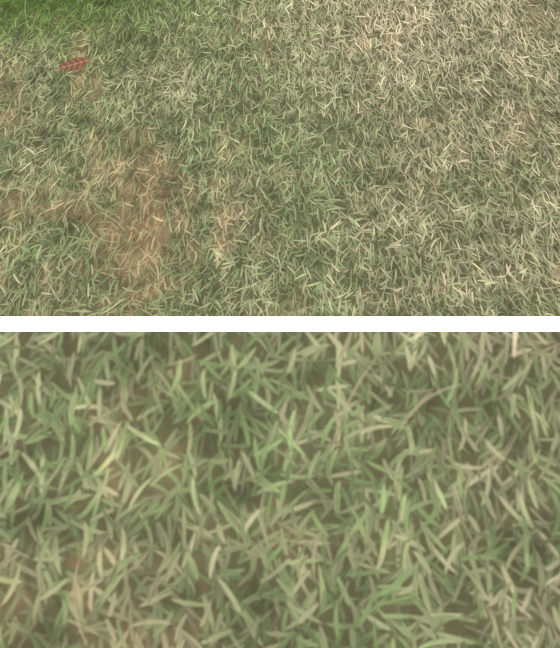
Top: the whole. Bottom: its middle third, enlarged.
Write a WebGL 1 fragment shader that draws this texture.

```glsl
precision highp float;
uniform vec2 u_resolution;

#define BLADE_CELL 0.029
#define STEM_CELL 0.13
#define BLADE_WIDTH 0.08
#define EDGE_SOFTNESS 0.0023
#define TONE_SPREAD 0.52
#define GREEN vec3(0.485, 0.55, 0.37)
#define LUSH vec3(0.37, 0.50, 0.22)
#define STRAW vec3(0.69, 0.64, 0.53)
#define SOIL vec3(0.64, 0.51, 0.39)
#define THATCH vec3(0.42, 0.41, 0.295)
#define LEAF vec3(0.60, 0.43, 0.34)

vec4 hash4(vec2 cell, float seed) {
  vec4 k = vec4(dot(cell, vec2(127.1, 311.7)), dot(cell, vec2(269.5, 183.3)),
                dot(cell, vec2(419.2, 371.9)), dot(cell, vec2(83.7, 241.1)));
  return fract(sin(k + seed * 17.3) * 43758.55);
}

// Layered, warped sines, roughly -1 to 1
float patches(vec2 p) {
  float sum = 0.0, amp = 0.5;
  for (int i = 0; i < 5; i++) {
    p = mat2(0.8, 0.6, -0.6, 0.8) * p * 1.7 + 1.3;
    p += 0.6 * sin(p.yx);
    sum += amp * sin(p.x) * sin(p.y);
    amp *= 0.65;
  }
  return sum;
}

float spot(vec2 p, vec2 centre, vec2 radius) {
  vec2 d = (p - centre) / radius;
  return exp(-dot(d, d));
}

// Tapered, bent blade along the x axis
float bladeMask(vec2 d, float angle, float halfLength, float halfWidth, float bend, float soft) {
  float c = cos(angle), s = sin(angle);
  vec2 local = vec2(c * d.x + s * d.y, c * d.y - s * d.x);
  float along = local.x / halfLength;
  float across = abs(local.y + bend * local.x * local.x);
  float width = halfWidth * (1.0 - 0.7 * along * along);
  float side = 1.0 - smoothstep(width - soft, width + soft, across);
  return side * (1.0 - smoothstep(0.6, 1.0, abs(along)));
}

// One jittered layer of blades, tinted around the local turf colour
vec3 addBlades(vec3 color, vec2 q, float soft, float seed, float tone, float dryness, vec3 green, float soil) {
  vec2 home = floor(q);
  for (int j = -1; j <= 1; j++) {
    for (int i = -1; i <= 1; i++) {
      vec2 cell = home + vec2(float(i), float(j));
      vec4 h = hash4(cell, seed);
      vec4 g = hash4(cell + 37.0, seed);
      float angle = 1.57 + (h.z + g.z - 1.0) * 1.9;
      float mask = bladeMask(q - cell - h.xy, angle, mix(0.4, 0.95, h.w),
                             BLADE_WIDTH * mix(0.7, 1.3, g.x), (g.w - 0.5) * 0.5, soft);
      vec3 tint = mix(green, STRAW, clamp(dryness + (g.y - 0.5) * 0.75, 0.0, 1.0));
      tint = mix(tint, SOIL, 0.5 * soil);
      color = mix(color, tint * tone * (1.0 + TONE_SPREAD * (h.w * 0.4 + g.x * 0.6 - 0.5)), mask);
    }
  }
  return color;
}

// Sparse long pale stems
vec3 addStems(vec3 color, vec2 q, float soft) {
  vec2 home = floor(q);
  for (int j = -1; j <= 1; j++) {
    for (int i = -1; i <= 1; i++) {
      vec2 cell = home + vec2(float(i), float(j));
      vec4 h = hash4(cell, 91.0);
      vec4 g = hash4(cell + 11.0, 53.0);
      float mask = bladeMask(q - cell - h.xy, h.z * 3.14, mix(0.2, 0.6, h.w), 0.015, (g.x - 0.5) * 1.6, soft);
      color = mix(color, STRAW * 1.08, mask * 0.7 * step(0.55, g.y));
    }
  }
  return color;
}

void main() {
  vec2 p = gl_FragCoord.xy / u_resolution.y;
  float aspect = u_resolution.x / u_resolution.y;

  // Gentle perspective: the turf shrinks towards the top
  float scale = 1.2 - 0.45 * p.y;
  vec2 ground = vec2((p.x - 0.5 * aspect) / scale, -log(scale) / 0.45);
  float soft = max(EDGE_SOFTNESS, 0.6 / u_resolution.y) / scale;

  // Broad regions: lush corner, dry right side, bare soil at lower left
  float broad = patches(p * 4.0);
  float clumps = patches(p * vec2(8.0, 11.0) + 4.0);
  float tufts = patches(ground * 26.0);
  float lush = spot(p, vec2(0.1, 1.05), vec2(0.5, 0.2));
  float glow = spot(p, vec2(1.2, 0.93), vec2(0.5, 0.17)) + 0.8 * spot(p, vec2(0.08, 0.81), vec2(0.2, 0.06));
  float bare = spot(p, vec2(0.45, 0.2), vec2(0.32, 0.2)) + 0.7 * spot(p, vec2(0.2, 0.45), vec2(0.4, 0.25));
  float soil = smoothstep(0.1, 1.1, 0.6 * patches(p * 6.0 + 7.0) + 0.25 * tufts + 0.7 * bare);
  float dryness = 0.31 + 0.36 * smoothstep(0.7, 1.6, p.x + 0.45 * (p.y - 0.5))
                + 0.22 * broad + 0.15 * clumps - 0.35 * lush + 0.25 * glow;
  vec3 green = mix(GREEN, LUSH, lush);
  float light = 1.0 + 0.12 * clumps + 0.14 * tufts + 0.1 * glow - 0.1 * lush;

  // Thatch below, then blades from deep to bright
  vec3 color = mix(THATCH, SOIL * 0.9, soil) * light;
  for (int k = 0; k < 8; k++) {
    float level = float(k);
    vec2 q = ground / BLADE_CELL + level * vec2(3.37, 5.71);
    color = addBlades(color, q, soft / BLADE_CELL, level + 1.0, (0.84 + 0.034 * level) * light, dryness, green, soil);
  }
  color = addStems(color, ground / STEM_CELL, soft / STEM_CELL);

  // Fallen leaf with a pale midrib
  vec2 d = mat2(0.96, -0.28, 0.28, 0.96) * (p - vec2(0.235, 0.797));
  float outline = abs(d.y) - 0.019 * (1.0 - d.x * d.x / 0.0029);
  float rib = 1.0 - smoothstep(0.001, 0.004, abs(d.y));
  vec3 leaf = LEAF * (0.95 + 0.1 * sin(d.x * 330.0 + abs(d.y) * 200.0)) + 0.1 * rib;
  color = mix(color, leaf, 1.0 - smoothstep(-0.003, 0.003, outline));

  gl_FragColor = vec4(color, 1.0);
}
```
